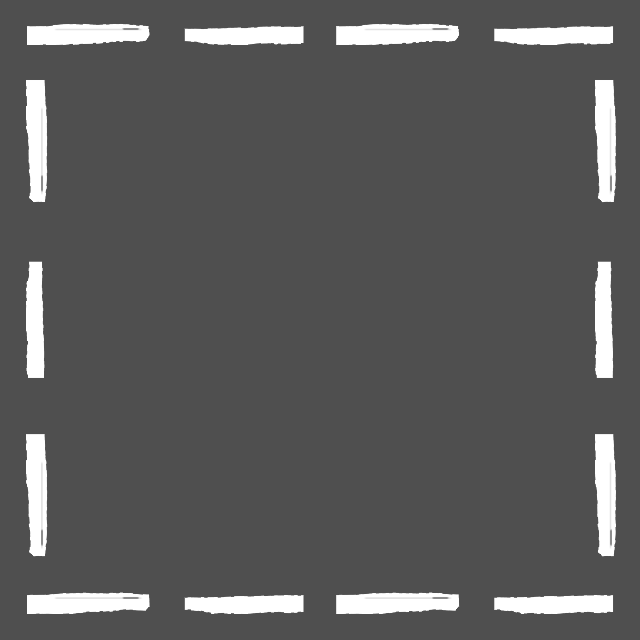
Give the GLSL for this pattern, as a WebGL 2 fragment shader.

```glsl
#version 300 es
precision highp float;
// Square frame of rough white chalk dashes on a flat dark grey ground.

#define GRID 768.0          // layout units across the canvas
#define GROUND vec3(0.31)
#define CHALK vec3(1.0)
#define MARGIN 31.3         // distance of the first row and column
#define SPAN 682.5          // distance between opposite sides
#define PAIR_STEP 371.5     // repeat of a dash pair along a row
#define COLUMN_STEP 212.5   // repeat of dashes down a column
#define ROUGHNESS 1.5
#define GRAIN 4.0           // length of one edge chip
#define SOFTNESS 1.3

uniform vec2 u_resolution;
out vec4 fragColor;

float hash(vec2 p) {
    vec3 q = fract(vec3(p.xyx) * 0.1031);
    q += dot(q, q.yzx + 33.33);
    return fract((q.x + q.y) * q.z);
}

// Chipped edge offset: cell steps with short ramps plus a slow sine.
float chips(float x, float seed) {
    float cell = floor(x / GRAIN);
    float blend = smoothstep(0.7, 1.0, fract(x / GRAIN));
    float step0 = mix(hash(vec2(cell, seed)), hash(vec2(cell + 1.0, seed)), blend);
    return ROUGHNESS * (step0 - 0.5 + 0.25 * sin(x * 0.13 + seed));
}

float coverage(float d, float softness) {
    return smoothstep(-0.5, 0.5, d / softness);
}

// Soft-ended streak inside a dash, centred on one height.
float streak(float s, float across, float from, float to, float height, float halfWidth) {
    float ends = smoothstep(from, from + 0.03, s) * (1.0 - smoothstep(to - 0.03, to, s));
    return ends * (1.0 - smoothstep(halfWidth * 0.4, halfWidth, abs(across - height)));
}

// Dash that is broad at its start and tapers at the far end.
float taperedDash(vec2 p, float len, float seed, float softness) {
    float s = p.x / len;
    float low = 4.7 * smoothstep(0.2, 0.9, s) + chips(p.x, seed);
    float high = 22.6 + 2.4 * smoothstep(0.12, 0.3, s) - 1.8 * smoothstep(0.8, 1.0, s)
               + 0.6 * chips(p.x, seed + 7.0);
    float tip = len - max(0.0, 4.5 - (p.y - low)) + chips(p.y, seed + 3.0);
    float d = min(min(p.y - low, high - p.y), min(p.x, tip - p.x));
    float worn = 0.16 * streak(s, p.y, 0.22, 0.95, 18.8, 1.5);
    worn = max(worn, 0.65 * streak(s, p.y, 0.77, 0.93, 19.2, 1.8));
    return coverage(d, softness) * (1.0 - worn);
}

// Dash that is slim at its start with a bulge along one side.
float bulgedDash(vec2 p, float len, float seed, float softness) {
    float s = p.x / len;
    float low = 4.3 - 4.0 * smoothstep(0.08, 0.28, s) + 1.6 * smoothstep(0.52, 0.7, s)
              + chips(p.x, seed);
    float high = 19.8 + 2.6 * smoothstep(0.1, 0.95, s) + 0.6 * chips(p.x, seed + 5.0);
    float d = min(min(p.y - low, high - p.y), min(p.x, len - p.x));
    return coverage(d, softness);
}

void main() {
    vec2 p = gl_FragCoord.xy / u_resolution * GRID;
    float softness = max(SOFTNESS, GRID / min(u_resolution.x, u_resolution.y));

    // Both rows: folded to one pair of dashes
    vec2 row = vec2(mod(p.x - 32.0, PAIR_STEP), mod(p.y - MARGIN, SPAN));
    float rowSeed = 11.0 + 20.0 * step(0.5 * GRID, p.y);
    float chalk = taperedDash(row, 147.0, rowSeed, softness);
    chalk = max(chalk, bulgedDash(row - vec2(189.7, 0.0), 142.5, rowSeed + 9.0, softness));

    // Both columns: three dashes running downwards
    float across = mod(p.x - MARGIN, SPAN);
    for (int i = 0; i < 3; i++) {
        float start = 96.0 + COLUMN_STEP * float(i);
        vec2 local = vec2(GRID - p.y - start, across);
        float dash = i == 1
            ? bulgedDash(local - vec2(5.5, -0.6), 139.5, 52.0, softness)
            : taperedDash(local, 146.0, 61.0, softness);
        chalk = max(chalk, dash);
    }

    fragColor = vec4(mix(GROUND, CHALK, chalk), 1.0);
}
```
